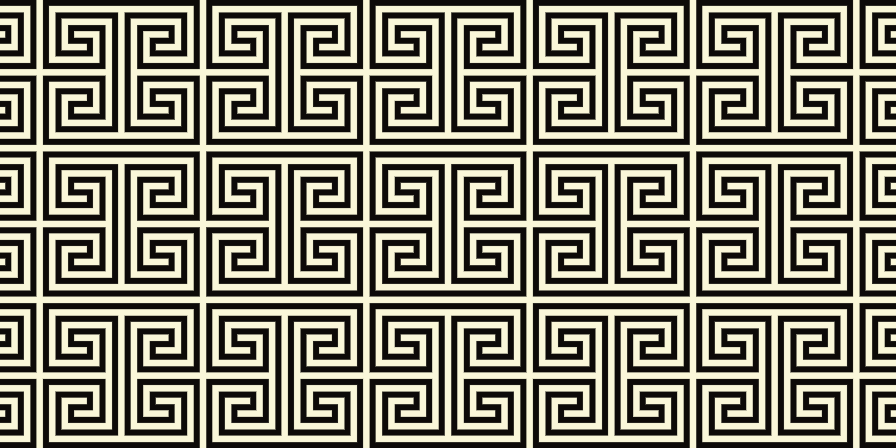
A Shadertoy shader for this pattern:

```glsl
const vec3 CREAM = vec3(0.98, 0.97, 0.85);
const vec3 INK = vec3(0.05, 0.04, 0.03);
const vec2 CELLS = vec2(26.0, 24.0);              // stroke-wide cells per block
const vec2 BLOCKS_PER_HEIGHT = vec2(2.743, 2.954);
const float STROKE = 0.96;                        // line width in cells

// Signed steps of the key, alternating horizontal and vertical
const float KEY_STEPS[12] = float[12](
    -12.0, 10.0, 9.0, -6.0, -5.0, 2.0, 3.0, 2.0, -5.0, -6.0, 9.0, 9.0);

// Square-ended distance to an axis-aligned segment
float segmentDistance(vec2 p, vec2 a, vec2 b, float width) {
    vec2 d = abs(p - 0.5 * (a + b)) - 0.5 * abs(b - a) - 0.5 * width;
    return max(d.x, d.y);
}

// Walks the double spiral from the frame, into the centre and out again
float keyDistance(vec2 p, vec2 start, float width) {
    float nearest = 1e3;
    vec2 from = start;
    for (int i = 0; i < 12; i++) {
        vec2 axis = (i % 2 == 0) ? vec2(1.0, 0.0) : vec2(0.0, 1.0);
        vec2 to = from + axis * KEY_STEPS[i];
        nearest = min(nearest, segmentDistance(p, from, to, width));
        from = to;
    }
    return nearest;
}

// Cell position within a block, measured from its centre
vec2 blockCells(vec2 p, vec2 density, vec2 cells) {
    return (fract(p * density + 0.5) - 0.5) * cells;
}

// Folds the four quarters onto one, counting inward from the corner
vec2 foldQuarter(vec2 p, vec2 cells) {
    return 0.5 * (cells - 1.0) - abs(p);
}

void mainImage(out vec4 fragColor, in vec2 fragCoord) {
    vec2 canvas = (fragCoord - 0.5 * iResolution.xy) / iResolution.y;
    vec2 quarter = foldQuarter(blockCells(canvas, BLOCKS_PER_HEIGHT, CELLS), CELLS);
    float distanceToKey = keyDistance(quarter, vec2(12.5, 0.5), STROKE);

    // Edge smoothing over about one pixel
    float pixel = CELLS.y * BLOCKS_PER_HEIGHT.y / iResolution.y;
    float ink = 1.0 - smoothstep(-0.7 * pixel, 0.7 * pixel, distanceToKey);
    fragColor = vec4(mix(CREAM, INK, ink), 1.0);
}
```
